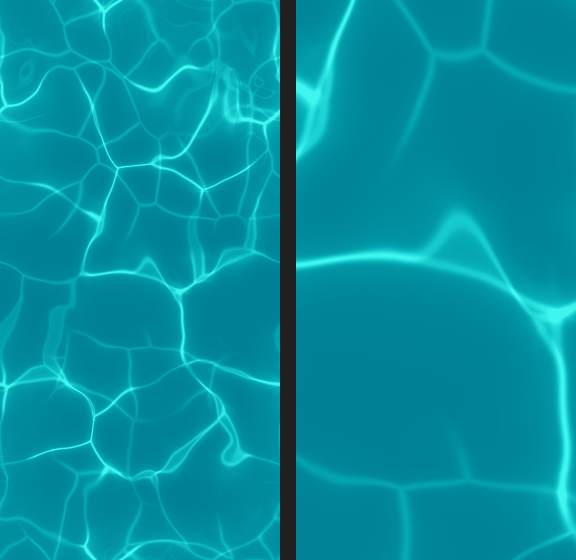
Left: the whole. Right: its middle third, enlarged.
A WebGL 1 fragment shader for this texture:

```glsl
precision highp float;
// Sunlit water caustics: folded threads of light over a teal pool, tiling both ways.
uniform vec2 u_resolution;

const vec2 TILE = vec2(1.0, 2.0);        // tile size in canvas widths
const vec3 DEEP = vec3(0.0, 0.50, 0.58);
const vec3 GLINT = vec3(0.25, 0.96, 0.935);
const float RED_CURVE = 2.3;             // red rises only in the brightest light
const float MAIN_CELLS = 3.0;            // cells across the tile
const float FAINT_CELLS = 4.0;
const float BEND = 0.17;                 // broad curving of the threads
const float RIPPLE = 0.035;              // small curving of the threads
const float FOLD = 0.17;                 // how far doubled threads part
const float THREAD = 0.0052;             // thread half width
const float HALO = 0.03;                 // reach of the glow
const float KNOT = 0.02;                 // size of the bright junctions

vec2 hash2(vec2 cell, float seed) {
  vec2 k = vec2(dot(cell, vec2(127.1, 311.7)), dot(cell, vec2(269.5, 183.3)));
  return fract(sin(k + seed * 17.3) * 43758.5453);
}

// Hash of a lattice cell, wrapped to n by 2n cells
vec2 wrapHash(vec2 cell, float n, float seed) {
  return hash2(floor(mod(cell + 0.5, TILE * n)), seed);
}

// Two channels of smooth noise that wraps with the tile
vec2 noise2(vec2 p, float n, float seed) {
  vec2 g = p * n;
  vec2 c = floor(g);
  vec2 f = g - c;
  f = f * f * f * (f * (f * 6.0 - 15.0) + 10.0);
  vec2 low = mix(wrapHash(c, n, seed), wrapHash(c + vec2(1.0, 0.0), n, seed), f.x);
  vec2 high = mix(wrapHash(c + vec2(0.0, 1.0), n, seed), wrapHash(c + 1.0, n, seed), f.x);
  return mix(low, high, f.y);
}

// Cell web: x = distance to nearest edge, y = to second edge, z = cell id
vec3 web(vec2 p, float n, float seed) {
  vec2 g = p * n;
  vec2 c = floor(g);
  vec2 f = g - c;
  vec2 home = vec2(0.0);
  vec2 toHome = vec2(0.0);
  float best = 16.0;
  for (int y = -1; y <= 1; y++) {
    for (int x = -1; x <= 1; x++) {
      vec2 o = vec2(float(x), float(y));
      vec2 r = o + 0.1 + 0.8 * wrapHash(c + o, n, seed) - f;
      if (dot(r, r) < best) {
        best = dot(r, r);
        home = o;
        toHome = r;
      }
    }
  }
  vec2 edges = vec2(8.0);
  for (int y = -2; y <= 2; y++) {
    for (int x = -2; x <= 2; x++) {
      vec2 o = home + vec2(float(x), float(y));
      vec2 r = o + 0.1 + 0.8 * wrapHash(c + o, n, seed) - f;
      vec2 span = r - toHome;
      if (dot(span, span) > 0.0001) {
        float d = dot(0.5 * (r + toHome), normalize(span));
        edges = d < edges.x ? vec2(d, edges.x) : vec2(edges.x, min(edges.y, d));
      }
    }
  }
  return vec3(edges / n, wrapHash(c + home, n, seed + 5.0).x);
}

float thread(float d, float width) {
  return exp(-d * d / (width * width));
}

void main() {
  vec2 p = gl_FragCoord.xy / u_resolution * TILE;

  // Two copies of one web that part in places, leaving lit folds between
  vec2 ripple = RIPPLE * (noise2(p, 11.0, 2.0) - 0.5);
  vec2 bent = p + BEND * (noise2(p, 4.0, 1.0) - 0.5) + ripple;
  vec2 patches = noise2(p, 5.0, 3.0);
  float parting = smoothstep(0.42, 0.8, patches.x);
  vec2 shift = FOLD * parting * (noise2(p, 6.0, 4.0) - 0.5);
  vec3 front = web(bent, MAIN_CELLS, 6.0);
  vec3 back = web(bent + shift, MAIN_CELLS, 6.0);
  float between = step(0.0001, abs(front.z - back.z));
  float sheet = between * smoothstep(0.0, THREAD, min(front.x, back.x));

  // Fine tangles gather at junctions and in a few loose patches
  float wisp = noise2(bent + 2.0 * ripple, 14.0, 8.0).x - 0.5;
  float tangle = thread(wisp, 0.07);
  vec2 swell = noise2(p, 3.0, 9.0);
  float knot = exp(-front.y / KNOT) * (0.25 + 0.4 * tangle);

  // A dimmer, patchy web lies behind
  vec2 farBent = p + 0.2 * (noise2(p, 3.0, 11.0) - 0.5) - ripple;
  float farEdge = web(farBent, FAINT_CELLS, 12.0).x;
  float faint = 0.24 * thread(farEdge, 1.3 * THREAD) + 0.1 * exp(-farEdge / HALO);

  float strength = mix(0.3, 1.0, smoothstep(0.3, 0.7, patches.y));
  float light = 0.13 * smoothstep(0.4, 0.85, swell.x);
  light += strength * 0.25 * exp(-min(front.x, back.x) / HALO);
  light += strength * 0.38 * (thread(front.x, THREAD) + thread(back.x, THREAD));
  light += 0.18 * sheet + strength * knot;
  light += faint * smoothstep(0.4, 0.75, swell.y);
  light += 0.16 * tangle * smoothstep(0.62, 0.85, swell.x);
  light = clamp(light, 0.0, 1.0);

  vec3 colour = mix(DEEP, GLINT, vec3(pow(light, RED_CURVE), light, light));
  gl_FragColor = vec4(colour, 1.0);
}
```
